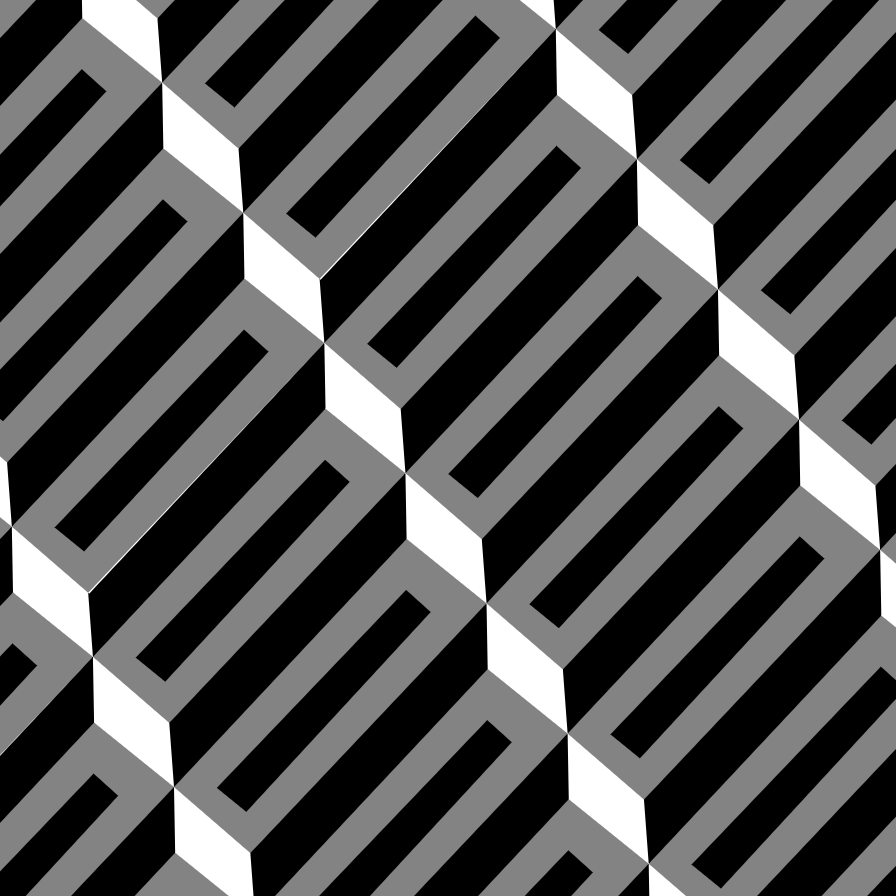
Reproduce this pattern procedurally as a Shadertoy shader.

```glsl
// Slanted lattice of slotted grey bars with black sides and white diamond gaps.

// Signed distance to one edge, positive on its right-hand side
float edgeDist(vec2 p, vec2 from, vec2 to) {
    vec2 dir = normalize(to - from), q = p - from;
    return q.x * dir.y - q.y * dir.x;
}

// Smoothed coverage of a convex counter-clockwise quad
float quadCover(vec2 p, vec2 a, vec2 b, vec2 c, vec2 d) {
    float dist = max(max(edgeDist(p, a, b), edgeDist(p, b, c)),
                     max(edgeDist(p, c, d), edgeDist(p, d, a)));
    return clamp(0.5 - dist * iResolution.y, 0.0, 1.0);
}

void mainImage(out vec4 fragColor, in vec2 fragCoord) {
    vec2 p = fragCoord / iResolution.y - vec2(0.362, 0.6172);

    // Lattice steps: along a chain of diamonds, and along a bar to the next chain
    vec2 chainStep = vec2(0.0905, -0.1453);
    vec2 barStep = vec2(0.2583, 0.3503);
    vec2 cell = floor(inverse(mat2(chainStep, barStep)) * p);

    // Side corners of the diamond, and far corners of the bar
    vec2 right = vec2(0.0852, -0.0737);
    vec2 left = vec2(0.0013, -0.0733);
    vec2 farRight = chainStep + barStep;
    vec2 farLeft = barStep + left;

    float grey = 0.0, white = 0.0;
    for (int k = 0; k < 2; k++) {
        // Shapes overhang into the cell before them along the bar
        vec2 q = p - cell.x * chainStep - (cell.y + float(k)) * barStep;

        // Bar with its slot cut out
        float bar = quadCover(q, vec2(0.0), right, farRight, farLeft);
        float slot = quadCover(q, vec2(0.0478, -0.0009), vec2(0.0807, -0.0277),
                                  vec2(0.2865, 0.1953), vec2(0.2591, 0.2200));
        grey += bar - slot;

        // Diamond gap
        white += quadCover(q, vec2(0.0), left, chainStep, right);

        // One row has a tapering hairline gap beside the bar
        if (cell.x == -1.0) {
            vec2 gap = vec2(0.0012, -0.0010);
            white += quadCover(q, vec2(0.0), right + gap, farRight, farLeft) - bar;
        }
    }

    fragColor = vec4(vec3(clamp(0.512 * grey + white, 0.0, 1.0)), 1.0);
}
```
